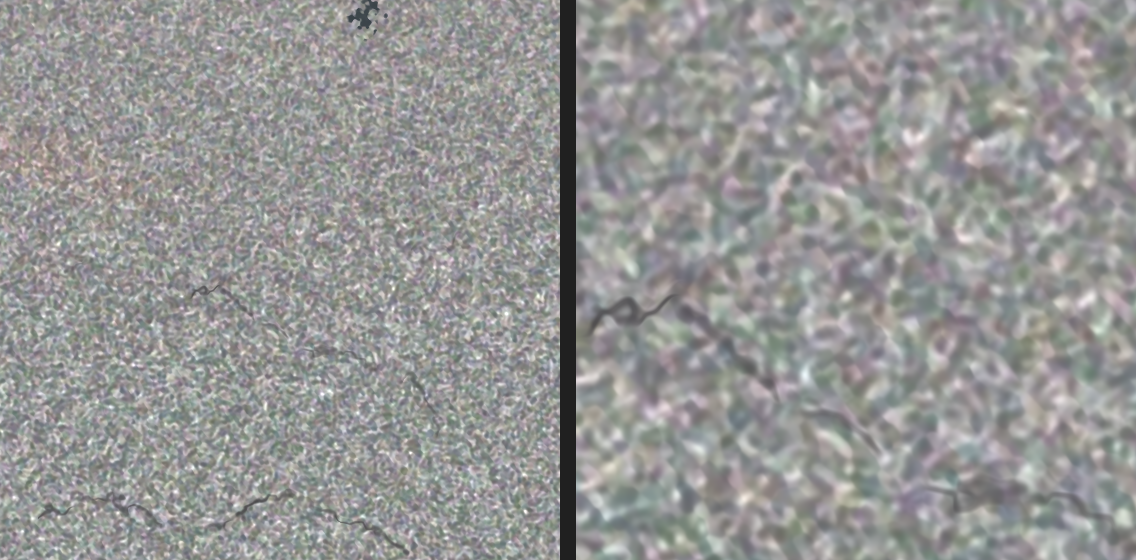
Left: the whole. Right: its middle third, enlarged.
Reproduce this texture procedurally as a Shadertoy shader.

```glsl
vec3 hash3(vec2 p) {
    vec3 q = fract(vec3(p.xyx) * vec3(0.1031, 0.1030, 0.0973));
    q += dot(q, q.yxz + 33.33);
    return fract((q.xxy + q.yzz) * q.zyx);
}

vec2 rotate(vec2 p, float angle) {
    float c = cos(angle), s = sin(angle);
    return vec2(c * p.x + s * p.y, c * p.y - s * p.x);
}

// Cellular noise whose random cell colours melt softly into each other
vec3 softCells(vec2 p, float sharpness) {
    vec2 cell = floor(p);
    vec3 sum = vec3(0.0);
    float total = 0.0;
    for (int y = -1; y <= 1; y++)
    for (int x = -1; x <= 1; x++) {
        vec2 id = cell + vec2(x, y);
        vec2 d = id + 0.15 + 0.7 * hash3(id + 211.0).xy - p;
        float weight = exp(-sharpness * dot(d, d));
        sum += weight * hash3(id + 57.0);
        total += weight;
    }
    return sum / total;
}

// Short soft wave packets, one per cell, mostly slanted
float strokes(vec2 p) {
    vec2 cell = floor(p);
    float sum = 0.0;
    for (int y = -1; y <= 1; y++)
    for (int x = -1; x <= 1; x++) {
        vec2 id = cell + vec2(x, y);
        vec3 h = hash3(id + 631.0);
        vec2 d = rotate(p - id - h.xy, 2.3 + 2.6 * (h.z - 0.5));
        sum += exp(-4.0 * dot(d, d)) * cos(6.0 * d.x + 40.0 * h.y);
    }
    return sum;
}

// Sparse pebbles (positive) and pits (negative)
float speckles(vec2 p) {
    vec2 cell = floor(p);
    float tone = 0.0;
    for (int y = -1; y <= 1; y++)
    for (int x = -1; x <= 1; x++) {
        vec2 id = cell + vec2(x, y);
        vec3 h = hash3(id + 419.0);
        vec2 d = rotate(p - id - h.xy, h.x * 6.28) * vec2(1.0, 1.0 + 0.9 * h.y);
        float kind = step(0.82, h.z) - 0.8 * step(h.z, 0.14);
        tone += kind * (1.0 - smoothstep(0.0, 0.3 + 0.25 * h.y, length(d)));
    }
    return tone;
}

float crackLine(vec2 p, vec2 a, vec2 b, float width) {
    vec2 ab = b - a;
    float d = length(p - a - ab * clamp(dot(p - a, ab) / dot(ab, ab), 0.0, 1.0));
    return 1.0 - smoothstep(0.1 * width, width, d);
}

float cracks(vec2 uv) {
    vec2 p = uv + 0.025 * (softCells(uv * 30.0, 5.0).xy - 0.5);
    p += 0.016 * (softCells(uv * 75.0, 5.0).xy - 0.5);
    vec2 lower[7] = vec2[7](vec2(0.07, 0.08), vec2(0.20, 0.11), vec2(0.32, 0.05),
        vec2(0.41, 0.06), vec2(0.49, 0.12), vec2(0.62, 0.07), vec2(0.73, 0.02));
    vec2 middle[6] = vec2[6](vec2(0.34, 0.46), vec2(0.39, 0.495), vec2(0.45, 0.44),
        vec2(0.54, 0.38), vec2(0.74, 0.33), vec2(0.79, 0.22));
    float dark = 0.0;
    for (int i = 0; i < 6; i++)
        dark = max(dark, (i == 3 ? 1.0 : 0.75) * crackLine(p, lower[i], lower[i + 1], 0.007));
    for (int i = 0; i < 5; i++)
        dark = max(dark, (i == 0 ? 0.9 : 0.55) * crackLine(p, middle[i], middle[i + 1], 0.0065));
    dark = max(dark, 0.5 * crackLine(p, vec2(0.12, 0.51), vec2(0.19, 0.55), 0.006));
    dark = max(dark, 0.4 * crackLine(p, vec2(0.74, 0.55), vec2(0.83, 0.58), 0.006));
    // Broken up along their length
    return dark * smoothstep(0.25, 0.55, softCells(uv * 28.0 + 3.0, 5.0).z);
}

void mainImage(out vec4 fragColor, in vec2 fragCoord) {
    vec2 uv = fragCoord / iResolution.xy;

    // Grain layers slanted along both diagonals
    vec3 coarse = softCells(rotate(uv, 0.75) * vec2(80.0, 110.0), 4.5) - 0.5;
    vec3 fine = softCells(rotate(uv, -0.9) * vec2(115.0, 155.0) + 40.0, 5.0) - 0.5;
    vec3 tint = softCells(rotate(uv, 0.4) * 85.0 + 90.0, 4.0) - 0.5;
    float patches = softCells(uv * 9.0 + 5.0, 3.0).x - 0.5;

    // Skewed tone: broad greys, few darks, bright glints
    float tone = 0.15 * coarse.x + 0.23 * fine.x + 0.09 * strokes(uv * 78.0) + 0.12 * speckles(uv * 58.0);
    tone *= mix(1.1, 0.85, smoothstep(0.3, 1.0, uv.y));
    tone += 1.4 * tone * tone;
    vec3 color = vec3(0.590, 0.587, 0.583) + tone + 0.02 * patches;

    // Faint coloured grains
    color += 0.075 * (tint - dot(tint, vec3(0.333)));
    color += 0.03 * (fine - dot(fine, vec3(0.333)));

    // Cooler ground below, rosy stain on the left
    color += vec3(-0.008, 0.003, 0.003) * (1.0 - smoothstep(0.2, 0.7, uv.y));
    float stain = (uv.y - 0.74 + 0.3 * uv.x) / 0.05;
    color += vec3(0.045, -0.005, -0.01) * exp(-stain * stain) * (1.0 - smoothstep(0.1, 0.42, uv.x));

    // Cracks with a pale lip above
    color += 0.06 * cracks(uv - vec2(0.003, 0.009));
    color = mix(color, vec3(0.27, 0.26, 0.27), 0.8 * cracks(uv));

    // Ragged dark hole near the top
    float hole = length((uv - vec2(0.652, 0.974)) * vec2(1.0, 0.9)) + 0.04 * coarse.y + 0.03 * fine.y;
    color = mix(color, vec3(0.20, 0.24, 0.26), 0.9 * (1.0 - smoothstep(0.010, 0.025, hole)));

    fragColor = vec4(clamp(color, 0.0, 1.0), 1.0);
}
```
